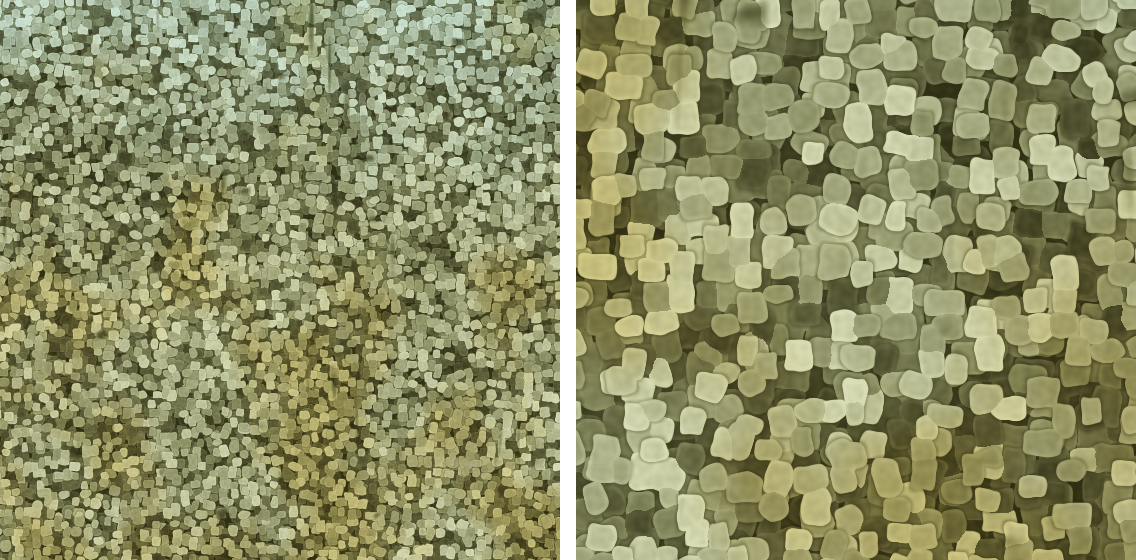
Left, the full canvas; right, a detail of the centre.
Give the GLSL for this texture, as a WebGL 1 fragment shader.

```glsl
precision highp float;
// Weathered wall of small overlapping olive pebbles with ochre stains and dark streaks.
uniform vec2 u_resolution;

const float GRAINS_ACROSS = 57.0;
const vec3 DARK_OLIVE = vec3(0.19, 0.19, 0.085);
const vec3 MID_OLIVE = vec3(0.515, 0.53, 0.36);
const vec3 PALE_SAGE = vec3(0.82, 0.84, 0.69);
const vec3 OCHRE_TINT = vec3(1.03, 0.94, 0.68);
const vec3 COOL_TINT = vec3(0.94, 1.02, 1.14);

vec2 hash2(vec2 p) {
  vec3 q = fract(p.xyx * vec3(0.1031, 0.1030, 0.0973));
  q += dot(q, q.yzx + 33.33);
  return fract((q.xx + q.yz) * q.zy);
}

vec2 gradientAt(vec2 corner) {
  float angle = 6.2832 * hash2(corner + 11.0).x;
  return vec2(cos(angle), sin(angle));
}

// Gradient noise, roughly -0.7 to 0.7
float noise(vec2 p) {
  vec2 i = floor(p), f = fract(p);
  vec2 w = f * f * f * (f * (f * 6.0 - 15.0) + 10.0);
  vec2 e = vec2(0.0, 1.0);
  float low = mix(dot(gradientAt(i), f), dot(gradientAt(i + e.yx), f - e.yx), w.x);
  float high = mix(dot(gradientAt(i + e.xy), f - e.xy), dot(gradientAt(i + 1.0), f - 1.0), w.x);
  return mix(low, high, w.y);
}

float fbm(vec2 p) {
  float sum = 0.0, gain = 1.0;
  for (int i = 0; i < 4; i++) {
    sum += gain * noise(p);
    p = p * 2.03 + 17.3;
    gain *= 0.55;
  }
  return sum;
}

vec2 rotate(vec2 p, float a) {
  float c = cos(a), s = sin(a);
  return vec2(c * p.x - s * p.y, s * p.x + c * p.y);
}

// Superellipse: power 2 is round, higher powers are squarer
float superNorm(vec2 p, float power) {
  vec2 q = pow(abs(p) + 0.0001, vec2(power));
  return pow(q.x + q.y, 1.0 / power);
}

// Signed distance to the nearest grain (x) and its random shade (y)
vec2 nearestGrain(vec2 p, float keep, float radius, float squareness, float seed) {
  vec2 nearest = vec2(9.0, 0.0);
  for (int y = -1; y <= 1; y++) {
    for (int x = -1; x <= 1; x++) {
      vec2 cell = floor(p) + vec2(float(x), float(y));
      vec2 place = hash2(cell + seed);
      vec2 kind = hash2(cell + seed + 57.0);
      vec2 form = hash2(cell + seed + 131.0);
      vec2 offset = p - cell - 0.5 - (place - 0.5) * 0.7;
      offset = rotate(offset, (form.x - 0.5) * 0.7 * (1.0 - squareness));
      float aspect = mix(0.8, 1.25, form.y);
      float power = 2.2 + 5.0 * squareness * form.x + 1.5 * form.y;
      float d = superNorm(offset * vec2(aspect, 1.0 / aspect), power);
      d -= radius * mix(0.8, 1.2, fract(form.x * 7.0 + place.y));
      d += 9.0 * step(keep, kind.x);
      if (d < nearest.x) nearest = vec2(d, kind.y);
    }
  }
  return nearest;
}

// Lays a grain over the tone below, with a contact shadow and a paler rim
float layGrain(float below, vec2 grain, float darkest, float lightest, float soft) {
  below *= mix(0.66, 1.0, smoothstep(-0.02, 0.15, grain.x));
  float body = mix(darkest, lightest, grain.y);
  body += 0.07 * smoothstep(-0.18, -0.06, grain.x);
  return mix(below, body, 1.0 - smoothstep(-soft, soft, grain.x));
}

vec3 oliveRamp(float tone) {
  vec3 shade = mix(DARK_OLIVE, MID_OLIVE, clamp(tone * 2.0, 0.0, 1.0));
  return mix(shade, PALE_SAGE, clamp(tone * 2.0 - 1.0, 0.0, 1.1));
}

void main() {
  float side = min(u_resolution.x, u_resolution.y);
  vec2 uv = gl_FragCoord.xy / side;
  float height = gl_FragCoord.y / u_resolution.y;
  float soft = 0.65 * GRAINS_ACROSS / side;

  // Three layers of grains, darkest at the bottom
  vec2 p = uv * GRAINS_ACROSS;
  p += 0.13 * vec2(noise(p * 1.7), noise(p * 1.7 + 40.0));
  float squareness = smoothstep(-0.25, 0.4, noise(uv * 9.0 + 3.0));
  float tone = layGrain(0.03, nearestGrain(p, 1.1, 0.56, squareness, 5.0), 0.08, 0.46, soft);
  tone = layGrain(tone, nearestGrain(p + 0.37, 0.72, 0.49, squareness, 211.0), 0.12, 0.92, soft);
  tone = layGrain(tone, nearestGrain(p + 0.71, 0.64, 0.48, squareness, 419.0), 0.58, 0.97, soft);

  // Fine mottling and broad patches of light
  tone += 0.09 * noise(uv * 190.0) + 0.05 * noise(uv * 85.0);
  tone += 0.10 * fbm(uv * 3.5 + 8.0) + 0.05 * smoothstep(0.75, 1.0, height);

  // Vertical streaks and a few nearly black spots
  float streak = smoothstep(0.28, 0.55, noise(vec2(uv.x * 62.0, uv.y * 8.0)));
  streak *= smoothstep(0.0, 0.4, noise(uv * 6.0 + 70.0));
  float spot = smoothstep(0.46, 0.62, noise(uv * 19.0 + 23.0) + 0.08 * noise(uv * 80.0));
  tone *= (1.0 - 0.55 * streak) * (1.0 - 0.75 * spot);

  // Ochre stains low down, cooler grey-green at the top
  float stain = smoothstep(-0.1, 0.65, fbm(uv * vec2(4.5, 3.5) + 31.0) + 0.3 - 0.5 * height);
  float cool = smoothstep(0.55, 1.0, height + 0.15 * fbm(uv * 4.0));
  vec3 color = oliveRamp(tone);
  color *= mix(vec3(1.0), OCHRE_TINT, 0.75 * stain) * (1.0 - 0.06 * stain);
  color *= mix(vec3(1.0), COOL_TINT, cool);
  gl_FragColor = vec4(clamp(color, 0.0, 1.0), 1.0);
}
```
